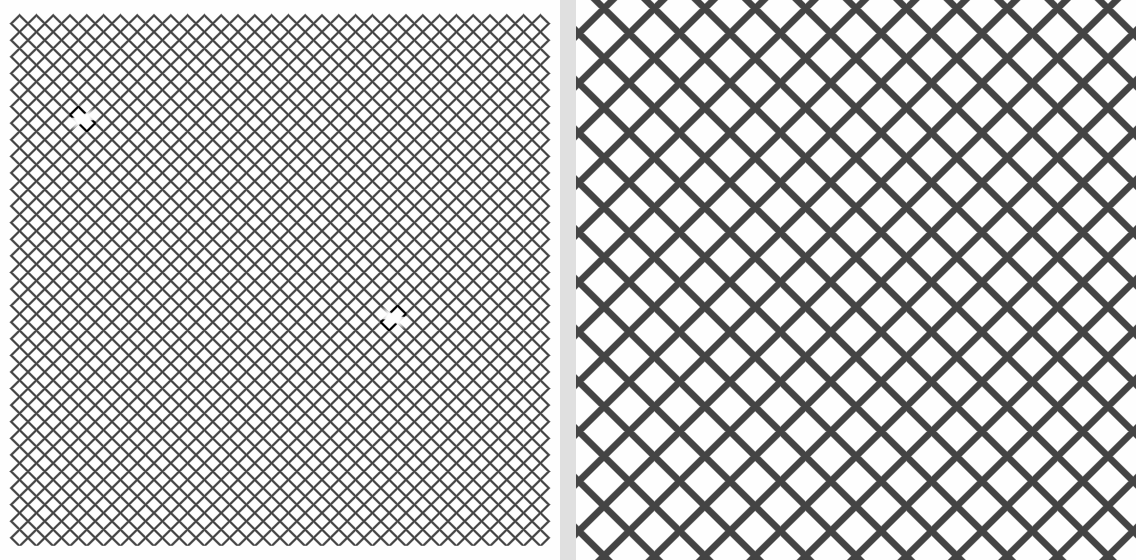
Left: the whole. Right: its middle third, enlarged.
This pattern is drawn by a Shadertoy shader. Its source:

```glsl
const float CELLS = 32.0;

// Coverage of the outlined diamond nearest to p, in cell units
float latticeInk(vec2 p, float pitch, float pixel) {
    vec2 cell = clamp(floor(p), 0.0, CELLS - 1.0);
    vec2 local = abs(p - cell - 0.5);
    float dist = abs(local.x + local.y - 0.5) * pitch * 0.7071;
    return 1.0 - smoothstep(0.002 - 0.75 * pixel, 0.002 + 0.75 * pixel, dist);
}

// Flaw around an edge midpoint: x is the worn amount, y the blackened amount
vec2 flaw(vec2 p, vec2 center, float side) {
    vec2 q = (p - center) * vec2(side, 1.0) * 2.0;
    float worn = 1.0 - smoothstep(0.65, 2.2, length(q));
    float reach = 1.0 - smoothstep(1.5, 1.65, max(abs(q.x), abs(q.y)));
    float black = smoothstep(0.05, 0.35, q.y * (q.x + q.y)) * reach;
    return vec2(worn * (1.0 - black), black);
}

void mainImage(out vec4 fragColor, in vec2 fragCoord) {
    float size = min(iResolution.x, iResolution.y);
    float pixel = 1.0 / size;
    vec2 uv = (fragCoord - 0.5 * iResolution.xy) / size + 0.5;

    // Lattice with slightly flattened cells and a trimmed lower edge
    vec2 p = (uv - vec2(0.5, 0.4987)) / vec2(0.03, 0.02962) + 0.5 * CELLS;
    float ink = latticeInk(p, 0.0298, pixel);
    ink *= smoothstep(-0.5 * pixel, 0.5 * pixel, uv.y - 0.0255);

    // Two mirrored flaws
    vec2 wear = max(flaw(p, vec2(4.25, 25.75), -1.0),
                    flaw(p, vec2(22.75, 13.75), 1.0));
    ink *= 1.0 - wear.x;

    vec3 paper = vec3(0.995);
    vec3 lineColor = mix(vec3(0.265), vec3(0.0), wear.y);
    fragColor = vec4(mix(paper, lineColor, ink), 1.0);
}
```
